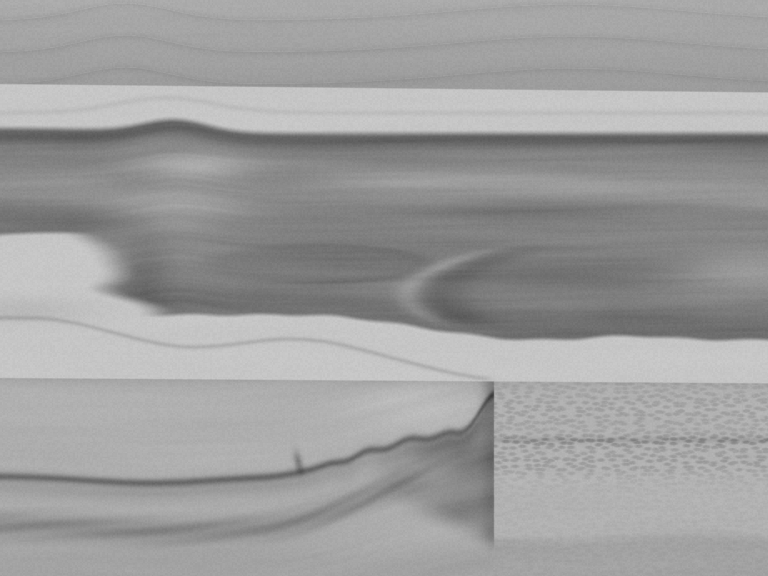
A Shadertoy shader for this texture:

```glsl
// Greyscale wooden planks: pale sapwood around a dark, streaked heart, with knotted boards below.

float hash(vec2 p) {
    p = fract(p * vec2(0.137, 0.319));
    p += dot(p, p.yx + 21.3);
    return fract((p.x + p.y) * p.x * 47.0);
}

// Gaussian bump along one axis
float bump(float x, float center, float width) {
    float d = (x - center) / width;
    return exp(-d * d);
}

float blob(vec2 p, vec2 center, vec2 radius) {
    vec2 d = (p - center) / radius;
    return exp(-dot(d, d));
}

// Layered sines, drawn out along x, roughly -1 to 1
float streaks(vec2 p) {
    float sum = 0.0, amp = 0.38, freq = 7.0;
    for (int i = 0; i < 6; i++) {
        float k = float(i);
        float bend = 1.5 * sin(p.x * (0.7 + 0.35 * k) + 2.1 * k + p.y * freq * 0.37);
        float fade = 0.65 + 0.35 * sin(p.x * (1.1 + 0.4 * k) - p.y * freq * 0.23 + k);
        sum += amp * fade * sin(p.y * freq + bend + 1.3 * k);
        amp *= 0.78;
        freq *= 1.73;
    }
    return sum;
}

// Distance to the nearest scattered point
float cellular(vec2 p) {
    vec2 cell = floor(p);
    float nearest = 2.0;
    for (int j = -1; j <= 1; j++)
        for (int i = -1; i <= 1; i++) {
            vec2 c = cell + vec2(i, j);
            nearest = min(nearest, distance(p, c + vec2(hash(c), hash(c + 37.0))));
        }
    return nearest;
}

float topBoard(vec2 p) {
    float arch = 0.17 * bump(p.x, 1.25, 0.65) + 0.16 * bump(p.x, 5.7, 1.6);
    float ring = fract((p.y + arch - 0.2) / 0.32);
    float line = exp(-9.0 * ring) * smoothstep(0.0, 0.05, ring) + smoothstep(0.85, 1.0, ring) * 0.3;
    return mix(0.67, 0.615, p.y / 0.85) - 0.06 * line + 0.008 * streaks(p * vec2(1.0, 2.0));
}

float heartwood(vec2 p, float upper, float lower) {
    float x = p.x, y = p.y;
    float left = 1.0 - smoothstep(0.7, 1.6, x);
    float grain = streaks(vec2(x, y + 0.1 * bump(x, 1.75, 0.5)));
    float tone = 0.515 + 0.05 * grain;
    // Dark rims and the bands at the left
    tone -= 0.13 * bump(y, upper + 0.06, 0.08) + 0.08 * bump(y, lower - 0.1, 0.19);
    tone += left * (0.07 * bump(y, 1.87, 0.13) - 0.09 * bump(y, 2.18, 0.13) - 0.04 * bump(y, 1.45, 0.12));
    // Pale clouds and long streaks
    tone += 0.16 * blob(p, vec2(1.95, 1.66), vec2(0.6, 0.14)) + 0.11 * blob(p, vec2(1.8, 2.08), vec2(0.65, 0.22));
    tone += 0.09 * bump(y, 1.66 + 0.035 * x, 0.14) * smoothstep(2.2, 4.5, x);
    tone += 0.08 * blob(p, vec2(7.5, 2.7), vec2(0.7, 0.22));
    tone -= 0.08 * blob(p, vec2(5.5, 2.11), vec2(1.2, 0.1));
    tone -= 0.08 * blob(p, vec2(1.45, 2.75), vec2(0.25, 0.4));
    // Long oval, then a pale channel around a dark tip
    float oval = length((p - vec2(3.1, 2.64)) / vec2(1.2, 0.2));
    tone -= 0.05 * (1.0 - smoothstep(0.7, 1.1, oval)) + 0.04 * bump(oval, 0.95, 0.13) * smoothstep(2.4, 3.4, x);
    float tip = x - 4.2 - 4.0 * (y - 2.95) * (y - 2.95);
    float span = smoothstep(2.4, 2.65, y) * (1.0 - smoothstep(3.15, 3.3, y));
    tone += span * (0.1 * bump(tip, -0.12, 0.14) - 0.09 * bump(tip, 0.18, 0.25));
    tone -= span * 0.035 * smoothstep(0.1, 0.5, tip) * (1.0 - smoothstep(1.5, 3.0, tip));
    return tone;
}

float middleBoard(vec2 p) {
    float x = p.x, y = p.y;
    float upper = 1.34 - 0.05 * (1.0 - smoothstep(0.0, 3.0, x)) - 0.12 * bump(x, 1.75, 0.45);
    float lower = 3.15 + 0.25 * smoothstep(3.0, 5.4, x) - 0.04 * bump(x, 6.3, 0.5) + 0.008 * sin(9.0 * x);
    float pocketEdge = 1.0 + 0.3 * smoothstep(2.35, 2.65, y) - 0.1 * bump(y, 2.88, 0.12)
        + 0.4 * smoothstep(2.87, 3.15, y) + 0.04 * sin(21.0 * y);
    float pocket = (1.0 - smoothstep(pocketEdge - 0.35, pocketEdge + 0.1, x)) * smoothstep(2.32, 2.38, y + 0.02 * sin(3.0 * x));
    float heart = smoothstep(upper - 0.05, upper + 0.03, y) * (1.0 - smoothstep(lower - 0.03, lower + 0.03, y)) * (1.0 - pocket);
    // Pale sapwood with thin growth lines
    float sap = 0.775 + 0.008 * streaks(p);
    float low = 3.18 + 0.3 * smoothstep(0.3, 2.0, x) - 0.09 * bump(x, 2.9, 0.6) + 0.32 * smoothstep(3.2, 5.1, x);
    sap -= 0.09 * bump(y, low, 0.025) * (1.0 - smoothstep(4.8, 5.0, x));
    sap -= 0.04 * bump(y, 1.13 - 0.15 * bump(x, 1.65, 0.7), 0.03);
    sap -= 0.05 * blob(p, vec2(0.2, 3.1), vec2(0.7, 0.12));
    return mix(sap, heartwood(p, upper, lower), heart);
}

float knottedBoard(vec2 p) {
    float x = p.x, y = p.y;
    float vein = 4.76 + 0.07 * bump(x, 1.5, 0.9) - 0.42 * smoothstep(2.6, 4.6, x) - 0.4 * smoothstep(4.55, 5.0, x)
        + 0.02 * sin(15.0 * x) * smoothstep(3.0, 3.6, x);
    float band = 5.25 + 0.06 * bump(x, 1.7, 1.0) - 0.75 * smoothstep(2.6, 5.2, x);
    float tone = 0.685 + 0.02 * streaks(vec2(x, y - 0.6 * (band - 5.25))) - 0.05 * smoothstep(5.2, 5.7, y);
    tone += 0.05 * blob(p, vec2(4.2, 4.05), vec2(0.7, 0.25));
    tone -= 0.23 * bump(y, vein, 0.04) + 0.07 * bump(y, vein + 0.08, 0.12);
    tone -= (0.15 + 0.03 * sin(5.0 * x + 40.0 * (y - band))) * bump(y, band, 0.13) * (1.0 - 0.6 * smoothstep(3.8, 4.6, x));
    // Dark wedge with a pale knot, and a small spike
    float wedge = smoothstep(3.6, 4.6, x) * smoothstep(vein - 0.03, vein + 0.1, y)
        * (1.0 - smoothstep(-0.15, 0.15, y - 4.98 - 0.4 * (x - 3.9)));
    tone -= wedge * (0.17 + 0.02 * sin(17.0 * y + 6.0 * x));
    tone += 0.09 * blob(p, vec2(4.38, 4.75), vec2(0.28, 0.17));
    tone -= 0.17 * bump(x, 4.93, 0.1) * (1.0 - smoothstep(5.2, 5.6, y)) * (1.0 - 0.6 * wedge);
    return tone - 0.2 * blob(p, vec2(2.98 + 0.2 * (y - 4.6), 4.62), vec2(0.04, 0.1));
}

float speckledBoard(vec2 p) {
    float dots = 1.0 - smoothstep(0.15, 0.6, cellular(p * vec2(10.0, 22.0)));
    float rows = 0.25 + 0.6 * bump(p.y, 4.42, 0.07) + 0.4 * bump(p.y, 4.62, 0.12) + 0.3 * bump(p.y, 4.1, 0.2);
    float tone = 0.70 + 0.015 * streaks(p) - 0.14 * dots * rows * (1.0 - 0.6 * smoothstep(4.7, 5.0, p.y));
    return tone - 0.07 * bump(p.y, 4.4, 0.03) - 0.06 * smoothstep(5.3, 5.45, p.y + 0.03 * sin(2.0 * p.x));
}

void mainImage(out vec4 fragColor, in vec2 fragCoord) {
    // Canvas height is 5.76 units, y measured down from the top edge
    vec2 p = fragCoord / iResolution.y * 5.76;
    p.y = 5.76 - p.y;
    float aa = 5.76 / iResolution.y;
    float upperSeam = p.y - 0.84 - 0.011 * p.x, lowerSeam = p.y - 3.78 - 0.007 * p.x;
    float bottom = mix(knottedBoard(p), speckledBoard(p), smoothstep(-aa, aa, p.x - 4.94));
    bottom -= 0.05 * exp(-18.0 * max(lowerSeam, 0.0));
    float tone = mix(topBoard(p), middleBoard(p), smoothstep(-aa, aa, upperSeam));
    tone = mix(tone, bottom, smoothstep(-aa, aa, lowerSeam));
    // Fine grit
    tone += 0.025 * (hash(floor(p * 60.0)) - 0.5);
    fragColor = vec4(vec3(tone), 1.0);
}
```
